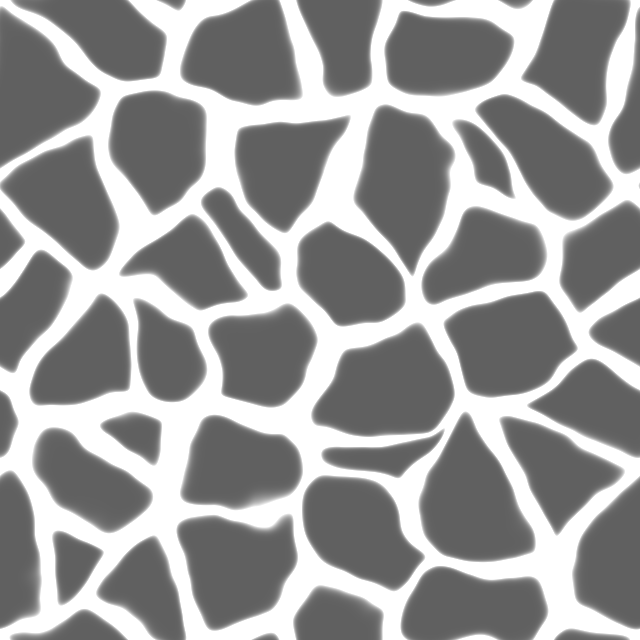
A WebGL 1 fragment shader for this pattern:

```glsl
precision highp float;
// Grey cobbled cells split by irregular white joints that glow softly inwards.
// A weighted Voronoi diagram on a wrapping grid, bent by periodic noise; the
// distances to all cell borders are blended so that the corners are round.
uniform vec2 u_resolution;

const float GRID = 6.0;        // cells per tile side
const float ROUNDNESS = 28.0;  // higher values give sharper corners

vec3 hash(vec2 p) {
  vec3 q = fract(p.xyx * vec3(0.1031, 0.1030, 0.0973));
  q += dot(q, q.yzx + 33.33);
  return fract((q.xxy + q.yzz) * q.zyx);
}

// Value noise with three channels, repeating after 'period' lattice steps.
vec3 noise(vec2 uv, float period, float seed) {
  vec2 p = uv * period;
  vec2 i = floor(p);
  vec2 f = fract(p);
  f = f * f * (3.0 - 2.0 * f);
  vec2 a = mod(i, period) + seed;
  vec2 b = mod(i + 1.0, period) + seed;
  return mix(mix(hash(a), hash(vec2(b.x, a.y)), f.x),
             mix(hash(vec2(a.x, b.y)), hash(b), f.x), f.y);
}

// Site of a grid cell: position in xy, size weight in z.
vec3 site(vec2 cell) {
  vec3 h = hash(mod(cell, GRID) + 17.0);
  return vec3(cell + h.xy, 0.18 * h.z);
}

// Squared distance to a site, reduced by its weight.
float power(vec2 p, vec3 s) {
  vec2 r = s.xy - p;
  return dot(r, r) - s.z;
}

// Rounded distance from p to the border of the cell around it.
float borderDistance(vec2 p) {
  vec2 home = floor(p);
  vec2 nearestCell = home;
  vec3 nearest = vec3(0.0);
  float best = 100.0;
  for (int y = -2; y <= 2; y++) {
    for (int x = -2; x <= 2; x++) {
      vec2 cell = home + vec2(float(x), float(y));
      vec3 s = site(cell);
      float d = power(p, s);
      if (d < best) {
        best = d;
        nearest = s;
        nearestCell = cell;
      }
    }
  }

  float sum = 0.0;
  for (int y = -2; y <= 2; y++) {
    for (int x = -2; x <= 2; x++) {
      if (x == 0 && y == 0) continue;
      vec3 s = site(nearestCell + vec2(float(x), float(y)));
      float gap = max(length(s.xy - nearest.xy), 0.001);
      float edge = (power(p, s) - best) / (2.0 * gap);
      sum += exp(-ROUNDNESS * edge);
    }
  }
  return -log(max(sum, 1e-30)) / ROUNDNESS;
}

void main() {
  vec2 uv = gl_FragCoord.xy / u_resolution;

  // Broad bends and small nicks in the outlines, in cell units.
  vec2 p = uv * GRID;
  p += 0.24 * (noise(uv, 12.0, 40.0).xy - 0.5);
  p += 0.05 * (noise(uv, 30.0, 90.0).xy - 0.5);

  // Joints of uneven width, fading exponentially into the cells.
  float halfWidth = mix(0.01, 0.14, noise(uv, 9.0, 150.0).z);
  float inside = max(borderDistance(p) - halfWidth, 0.0);
  float glow = exp(-inside / 0.02);

  vec3 cellGrey = vec3(0.376);
  vec3 jointWhite = vec3(1.0);
  gl_FragColor = vec4(mix(cellGrey, jointWhite, glow), 1.0);
}
```
